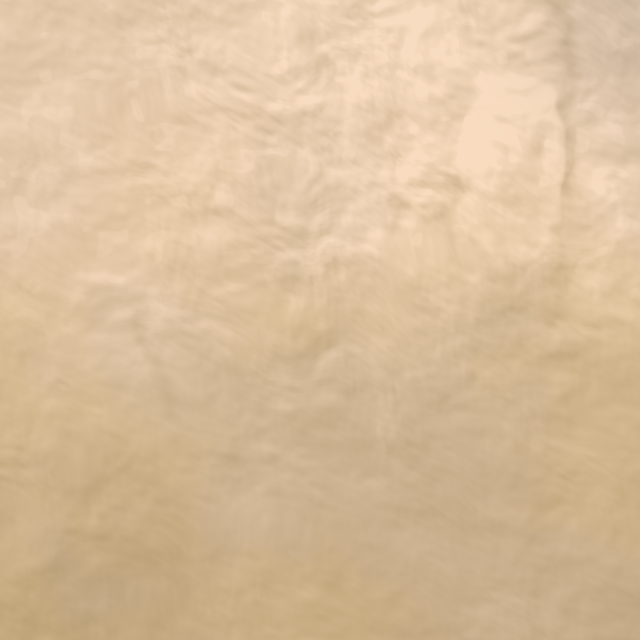
Write a Shadertoy shader that draws this texture.

```glsl
// Softly lit, worn beige plaster wall with shallow bumps, flakes and creases

const vec3 SHADE = vec3(0.755, 0.655, 0.515);
const vec3 LIGHT = vec3(0.950, 0.840, 0.730);
const vec3 OCHRE = vec3(0.010, 0.004, -0.024);
const vec3 DUSTY_GREY = vec3(0.74, 0.66, 0.58);

float hash(vec2 cell) {
    return fract(sin(dot(cell, vec2(127.1, 311.7))) * 43758.5453);
}

float noise(vec2 p) {
    vec2 cell = floor(p);
    vec2 f = fract(p);
    f = f * f * f * (f * (f * 6.0 - 15.0) + 10.0);
    float bottom = mix(hash(cell), hash(cell + vec2(1.0, 0.0)), f.x);
    float top = mix(hash(cell + vec2(0.0, 1.0)), hash(cell + 1.0), f.x);
    return mix(bottom, top, f.y);
}

float fbm(vec2 p, int octaves) {
    const mat2 TURN = mat2(0.8, 0.6, -0.6, 0.8);
    float sum = 0.0;
    float weight = 0.5;
    for (int i = 0; i < octaves; i++) {
        sum += weight * noise(p);
        p = TURN * p * 2.03 + 17.3;
        weight *= 0.5;
    }
    return sum;
}

// Plaster surface height: bumps slightly drawn out along a falling diagonal
float plasterHeight(vec2 p) {
    vec2 diagonal = vec2(dot(p, vec2(0.85, -0.53)), dot(p, vec2(0.53, 0.85)));
    vec2 warp = vec2(noise(p * 9.0), noise(p * 9.0 + 40.0)) * 0.05;
    return fbm((diagonal + warp) * vec2(13.0, 19.0), 4);
}

// Brightness of the slope facing the light
float relief(vec2 p, vec2 lightStep) {
    return plasterHeight(p - lightStep) - plasterHeight(p + lightStep);
}

float segmentDistance(vec2 p, vec2 a, vec2 b) {
    vec2 ab = b - a;
    return length(p - a - ab * clamp(dot(p - a, ab) / dot(ab, ab), 0.0, 1.0));
}

// Soft line that fades with distance
float crease(vec2 p, vec2 a, vec2 b, float width) {
    float d = segmentDistance(p, a, b) / width;
    return exp(-d * d);
}

float glow(vec2 p, vec2 center, vec2 radius) {
    vec2 d = (p - center) / radius;
    return exp(-dot(d, d));
}

// Raised flake, sharp at its rim and fading towards the inside
float flake(vec2 p, vec2 center, vec2 radius, float softness) {
    float d = length((p - center) / radius);
    return smoothstep(1.0 + softness, 1.0 - softness, d) * smoothstep(0.1, 1.0, d);
}

void mainImage(out vec4 fragColor, in vec2 fragCoord) {
    vec2 uv = fragCoord / iResolution.xy;
    vec2 wobble = vec2(fbm(uv * 11.0, 3), fbm(uv * 11.0 + 31.0, 3)) - 0.44;
    vec2 worn = uv + wobble * 0.07;

    // Broad lighting: bright above, dim below
    float tone = mix(0.07, 0.76, smoothstep(0.0, 0.95, uv.y));
    tone += 0.25 * glow(uv, vec2(0.70, 0.84), vec2(0.30, 0.26));
    tone += 0.08 * glow(uv, vec2(0.30, 0.50), vec2(0.30, 0.25));
    tone -= 0.10 * glow(uv, vec2(1.0, 0.42), vec2(0.25, 0.20));

    // Blotches and raking-light bumps, roughest in the upper middle
    tone += 0.42 * (fbm(uv * 5.0 + 8.0, 4) - 0.47);
    float roughness = 0.65 + 1.25 * glow(uv, vec2(0.58, 0.85), vec2(0.42, 0.42));
    tone += roughness * relief(uv, vec2(0.0035, -0.0055));

    // Small bright chips
    float chips = smoothstep(0.70, 0.88, noise(worn * vec2(38.0, 46.0)));
    tone += 0.13 * chips * smoothstep(0.25, 0.75, uv.y);

    // Flakes and creases
    tone += 0.22 * flake(worn, vec2(0.80, 0.74), vec2(0.090, 0.15), 0.07);
    tone += 0.15 * flake(worn, vec2(0.93, 0.65), vec2(0.045, 0.09), 0.12);
    tone -= 0.32 * crease(worn, vec2(0.87, 1.02), vec2(0.90, 0.70), 0.017);
    tone -= 0.16 * crease(worn, vec2(0.90, 0.72), vec2(0.88, 0.50), 0.020);
    tone -= 0.16 * crease(worn, vec2(0.77, 0.64), vec2(0.81, 0.60), 0.018);
    tone -= 0.17 * crease(worn, vec2(0.21, 0.49), vec2(0.26, 0.37), 0.014);
    tone -= 0.12 * crease(worn, vec2(0.48, 0.97), vec2(0.51, 0.87), 0.015);

    // Colour, with faint ochre stains and a dusty upper right corner
    vec3 color = mix(SHADE, LIGHT, clamp(tone, -0.12, 1.12));
    float stain = smoothstep(0.35, 0.65, fbm(uv * 4.0 + 60.0, 3));
    color += OCHRE * stain * (1.0 - smoothstep(0.45, 0.95, uv.y));
    float dust = glow(uv, vec2(0.98, 0.97), vec2(0.13, 0.17));
    color = mix(color, DUSTY_GREY + 0.16 * (tone - 0.6), 0.65 * dust);

    fragColor = vec4(color, 1.0);
}
```
